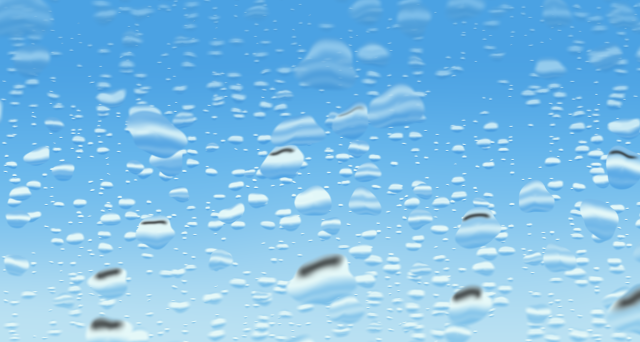
Write a Shadertoy shader that draws this texture.

```glsl
// Water drops clinging to a window in front of a bright blue sky.

const vec3 SKY_TOP = vec3(0.295, 0.635, 0.89);
const vec3 SKY_MIDDLE = vec3(0.41, 0.72, 0.925);
const vec3 SKY_BOTTOM = vec3(0.735, 0.885, 0.95);
const vec3 DROP_LIGHT = vec3(0.90, 0.975, 0.975);
const vec3 DROP_SHADE = vec3(0.68, 0.86, 0.96);   // multiplies the sky
const vec3 DARK_REFLECTION = vec3(0.20, 0.21, 0.21);
const float EDGE_SOFTNESS = 0.0030;
const float TOP_BLUR = 0.0080;
const float BOTTOM_BLUR = 0.0045;
const float TAU = 6.28318;

vec3 hash(vec2 p) {
    vec3 v = fract(p.xyx * vec3(0.1031, 0.1030, 0.0973));
    v += dot(v, v.yxz + 33.33);
    return fract((v.xxy + v.yzz) * v.zyx);
}

float noise(vec2 p) {
    vec2 i = floor(p), f = fract(p);
    f = f * f * (3.0 - 2.0 * f);
    return mix(mix(hash(i).x, hash(i + vec2(1, 0)).x, f.x),
               mix(hash(i + vec2(0, 1)).x, hash(i + vec2(1, 1)).x, f.x), f.y);
}

float bump(float x, float width) {
    return exp(-x * x / (width * width));
}

vec3 skyColor(vec2 p) {
    float y = p.y + 0.08 * (noise(p * vec2(2.0, 3.0)) - 0.5);
    vec3 sky = mix(SKY_BOTTOM, SKY_MIDDLE, smoothstep(-0.02, 0.60, y));
    return mix(sky, SKY_TOP, smoothstep(0.48, 0.85, y));
}

// Refracted sky inside a drop; q spans -1..1, detail grows with drop size.
vec3 shadeDrop(vec3 sky, vec2 q, vec3 rnd, float detail, float y) {
    float h = q.y + 0.09 * detail * sin(q.x * 2.2 + TAU * rnd.x);
    float crest = smoothstep(-0.7, 0.1, h) * (1.0 - 0.6 * smoothstep(0.5, 1.0, h));
    float stripes = 0.5 + 0.5 * sin(h * 6.5 + TAU * rnd.z);
    float striped = 0.6 * smoothstep(0.0, 0.4, detail) * step(0.5, rnd.y);
    float light = crest * mix(1.0, stripes, striped);
    light += 0.3 * bump(h + 0.72, 0.16) * detail;

    float strength = mix(1.0, 0.40, smoothstep(0.45, 1.0, y));
    vec3 shade = sky * mix(DROP_SHADE, vec3(0.93), smoothstep(0.5, 1.0, y));
    vec3 col = mix(shade, mix(sky, DROP_LIGHT, strength), clamp(light, 0.0, 1.0));

    // Thin dark line in mid-height drops, broad dark cap in the low ones
    float low = 1.0 - smoothstep(0.15, 0.25, y);
    float dark = bump(h - 0.55, mix(0.10, 0.26, low));
    dark *= 1.0 - smoothstep(0.4, 0.85, abs(q.x + 0.1));
    dark *= step(mix(0.66, 0.5, low), rnd.x) * step(0.65, detail);
    dark *= 1.0 - smoothstep(0.5, 0.75, y);
    return mix(col, DARK_REFLECTION, 0.85 * dark);
}

// Scatters one size of drop over a jittered grid, small ones in vertical runs.
vec3 dropLayer(vec3 col, vec2 p, vec3 sky, vec2 cell, vec2 radius,
               float density, float detail, float seed) {
    vec2 base = floor(p / cell);
    float blur = EDGE_SOFTNESS + TOP_BLUR * smoothstep(0.5, 1.0, p.y)
               + BOTTOM_BLUR * (1.0 - smoothstep(0.0, 0.35, p.y));
    for (int j = -1; j <= 1; j++)
    for (int i = -1; i <= 1; i++) {
        vec2 id = base + vec2(i, j);
        vec2 key = id + seed * 37.0 + 100.0;
        vec3 rnd = hash(key);
        vec3 form = hash(key + 213.0);
        float run = smoothstep(0.25, 0.6, noise(key * vec2(0.9, 0.27)));
        if (rnd.x > density * mix(run, 1.0, detail)) continue;

        float columnX = hash(vec2(key.x, seed + 7.0)).x;
        vec2 jitter = vec2(mix(columnX, rnd.y, 0.4 + 0.55 * detail), rnd.z) - 0.5;
        vec2 centre = (id + 0.5 + 0.75 * jitter) * cell;
        vec2 size = radius * mix(0.55, 1.30, form.x) * mix(1.15, 0.85, p.y);
        size.y *= mix(1.0, mix(0.75, 1.3, form.y), detail);

        // Tilt, bend and wobble the outline
        vec2 q = p - centre;
        q.y -= q.x * (form.z - 0.35) * 0.4 * detail;
        q /= size;
        if (dot(q, q) > 6.0) continue;
        q.y += 0.13 * detail * sin(q.x * 2.2 + TAU * form.y);
        float angle = atan(q.y, q.x + 0.0001);
        float wobble = 0.08 * sin(2.0 * angle + TAU * form.x)
                     + 0.08 * sin(3.0 * angle + TAU * form.z)
                     + 0.03 * sin(5.0 * angle + TAU * rnd.y);
        q /= 1.0 + wobble * (0.5 + 0.7 * detail);

        float soft = min(max(blur, 1.0 / iResolution.y) / size.y, 0.9);
        float mask = 1.0 - smoothstep(-soft, soft, length(q) - 1.0);
        float opacity = mix(0.97, 0.72, smoothstep(0.5, 1.0, p.y));
        col = mix(col, shadeDrop(sky, q, form, detail, centre.y), mask * opacity);
    }
    return col;
}

void mainImage(out vec4 fragColor, in vec2 fragCoord) {
    vec2 p = fragCoord / iResolution.y;
    vec3 sky = skyColor(p);

    // Slight warp so that no two outlines are alike
    vec2 w = p + 0.008 * (vec2(noise(p * 24.0), noise(p * 24.0 + 50.0)) - 0.5);

    vec3 col = sky;
    col = dropLayer(col, w, sky, vec2(0.028, 0.022), vec2(0.0060, 0.0048), 0.45, 0.0, 1.0);
    col = dropLayer(col, w, sky, vec2(0.066, 0.032), vec2(0.0180, 0.0120), 0.58, 0.1, 2.0);
    col = dropLayer(col, w, sky, vec2(0.115, 0.075), vec2(0.0290, 0.0205), 0.45, 0.4, 3.0);
    col = dropLayer(col, w, sky, vec2(0.190, 0.150), vec2(0.0520, 0.0420), 0.48, 0.7, 4.0);
    col = dropLayer(col, w, sky, vec2(0.360, 0.250), vec2(0.0900, 0.0560), 0.50, 1.0, 5.0);
    fragColor = vec4(col, 1.0);
}
```
